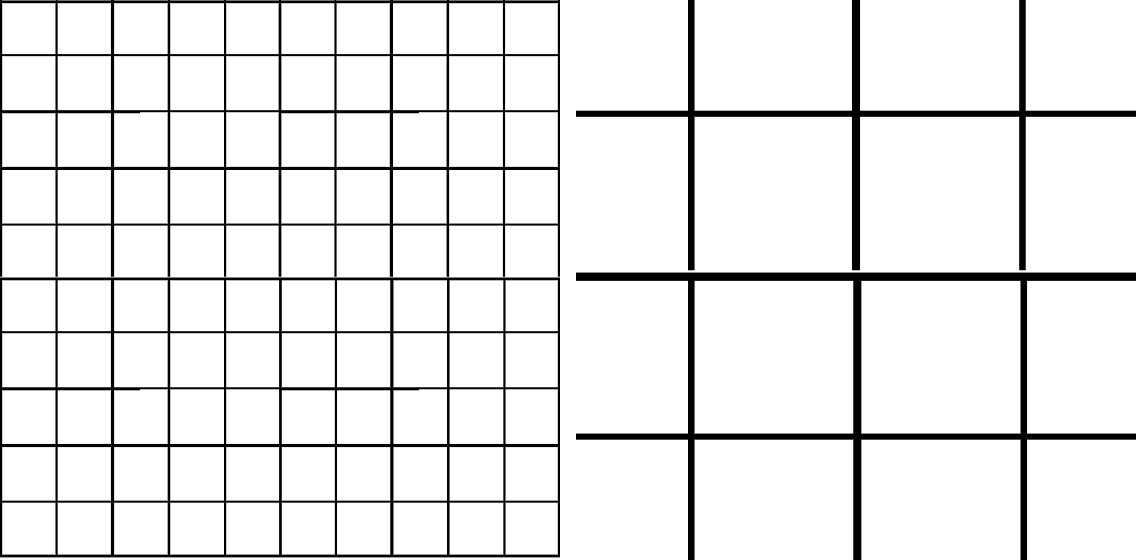
Left, the full canvas; right, a detail of the centre.
Give the GLSL for this pattern, as a WebGL 2 fragment shader.

```glsl
#version 300 es
precision highp float;
// A black ruled grid of 10 by 10 white cells, made of 2 by 2 tiles of 5 by 5.
// Each tile repeats the same uneven line widths, a half-thickened row and a
// hairline break above its lower seam. The sheet measures 768 units a side.
uniform vec2 u_resolution;
out vec4 fragColor;

// Smooth coverage of a band of the given centre and width.
float band(float x, float centre, float width, float pixel) {
  return clamp((0.5 * width - abs(x - centre)) / pixel + 0.5, 0.0, 1.0);
}

void main() {
  vec2 sheet = gl_FragCoord.xy / u_resolution * 768.0;
  sheet.y = 768.0 - sheet.y; // rows are measured downwards
  vec2 pixel = 768.0 / u_resolution;
  vec2 period = vec2(382.5, 380.0);

  // Line centres and widths within one tile
  float columnAt[5] = float[](1.5, 77.6, 154.3, 231.7, 308.7);
  float columnWidth[5] = float[](3.0, 3.0, 4.4, 3.5, 3.0);
  float rowAt[5] = float[](2.5, 75.6, 152.5, 231.0, 308.0);
  float rowWidth[5] = float[](3.8, 2.8, 2.8, 4.3, 2.8);

  float columns = 0.0;
  float rows = 0.0;
  for (int tile = 0; tile < 3; tile++) {
    vec2 corner = period * float(tile);
    // The lower right tile sits slightly to the right
    float drift = tile == 1 && sheet.y > period.y ? 0.6 : 0.0;
    float seam = tile == 1 ? 0.7 : 0.0;
    for (int i = 0; i < 5; i++) {
      float width = columnWidth[i] + (i == 0 ? seam : 0.0);
      columns = max(columns, band(sheet.x, corner.x + columnAt[i] + drift, width, pixel.x));
      rows = max(rows, band(sheet.y, corner.y + rowAt[i], rowWidth[i], pixel.y));
    }
    // Third row is heavier over the left half of each tile
    float heavy = band(sheet.y, corner.y + 153.2, 4.2, pixel.y);
    float leftHalf = band(mod(sheet.x, period.x), 96.0, 192.0, pixel.x);
    rows = max(rows, heavy * leftHalf);
  }

  // Columns break at the middle seam and end at the last row
  columns *= 1.0 - band(sheet.y, 380.2, 1.3, pixel.y);
  columns *= band(sheet.y, 380.0, 768.0, pixel.y);

  vec3 paper = vec3(1.0);
  vec3 ink = vec3(0.005);
  fragColor = vec4(mix(paper, ink, max(columns, rows)), 1.0);
}
```
